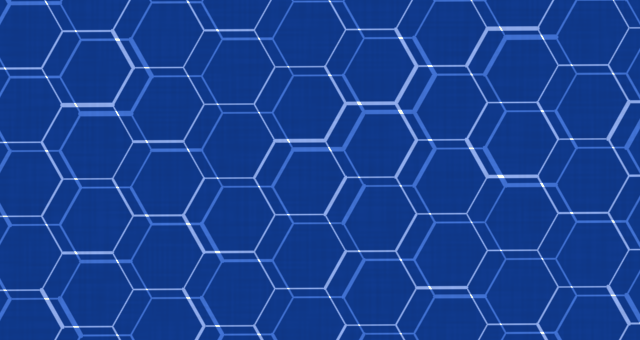
This pattern is drawn by a WebGL 2 fragment shader. Its source:

```glsl
#version 300 es
precision highp float;
// Two overlaid hexagon nets on blue cloth: a pale net and a mid-blue copy
// shifted right and down. Each edge is a distance-function segment whose
// width comes from a hash; crossings of the nets glow, and a weave adds grain.

uniform vec2 u_resolution;
out vec4 fragColor;

// Lengths are fractions of the canvas height
const vec2  PITCH       = vec2(0.2083, 0.2174);   // column and row spacing
const float HALF_EDGE   = 0.0735;                 // half a horizontal edge
const vec2  ORIGIN      = vec2(0.2574, 0.6897);   // centre of one such edge
const vec2  COPY_SHIFT  = vec2(0.0539, -0.0257);
const float TILT        = 0.0059;                 // rise of the rows
const float THIN        = 0.0021;                 // half widths of the lines
const float THICK       = 0.0066;
const float RARITY      = 4.0;                    // higher: fewer thick edges
const float COPY_WIDTH  = 1.2;
const float SOFTNESS    = 0.0027;
const float THREADS     = 136.0;
const float GRAIN       = 0.09;

const vec3 CLOTH    = vec3(0.06, 0.22, 0.54);
const vec3 COPY_INK = vec3(0.25, 0.44, 0.82);
const vec3 PALE_INK = vec3(0.56, 0.67, 0.92);
const vec3 SPARK    = vec3(0.96, 0.98, 0.94);

float hash(vec3 p) {
    p = fract(p * vec3(0.1031, 0.1030, 0.0973));
    p += dot(p, p.yzx + 33.33);
    return fract((p.x + p.y) * p.z);
}

float valueNoise(vec2 p) {
    vec2 i = floor(p), f = fract(p);
    f = f * f * (3.0 - 2.0 * f);
    float low  = mix(hash(vec3(i, 7.0)), hash(vec3(i + vec2(1, 0), 7.0)), f.x);
    float high = mix(hash(vec3(i + vec2(0, 1), 7.0)), hash(vec3(i + 1.0, 7.0)), f.x);
    return mix(low, high, f.y);
}

float segmentDistance(vec2 p, vec2 a, vec2 b) {
    vec2 ab = b - a;
    return length(p - a - ab * clamp(dot(p - a, ab) / dot(ab, ab), 0.0, 1.0));
}

// Coverage of the net; every node owns one level and two slanted edges
float hexNet(vec2 p, float widthScale, float soft) {
    float cover = 0.0;
    float firstColumn = floor(p.x / PITCH.x);
    for (int i = 0; i < 2; i++) {
        float column = firstColumn + float(i);
        float stagger = 0.5 * mod(column, 2.0);
        float nearRow = round(p.y / PITCH.y - stagger);
        for (int j = -1; j <= 1; j++) {
            float row = nearRow + float(j);
            vec2 node = vec2(column, row + stagger) * PITCH;
            vec2 right = node + vec2(HALF_EDGE, 0.0);
            for (int k = -1; k <= 1; k++) {
                float side = float(k);
                vec2 end = k == 0 ? node - vec2(HALF_EDGE, 0.0)
                                  : node + vec2(PITCH.x - HALF_EDGE, 0.5 * side * PITCH.y);
                float chance = hash(vec3(column, row, side) + 40.0);
                float halfWidth = widthScale * mix(THIN, THICK, pow(chance, RARITY));
                float d = segmentDistance(p, right, end);
                cover = max(cover, 1.0 - smoothstep(halfWidth - soft, halfWidth + soft, d));
            }
        }
    }
    return cover;
}

void main() {
    vec2 uv = gl_FragCoord.xy / u_resolution.y;
    float soft = max(SOFTNESS, 0.7 / u_resolution.y);

    // Two nets on slightly rising rows
    vec2 p = uv - ORIGIN - vec2(0.0, TILT * uv.x);
    float pale = hexNet(p, 1.0, soft);
    float copy = hexNet(p - COPY_SHIFT, COPY_WIDTH, soft);

    vec3 color = mix(CLOTH, COPY_INK, copy);
    color = mix(color, PALE_INK, pale);
    color = mix(color, SPARK, smoothstep(0.15, 0.8, pale * copy));

    // Weave: noise drawn out along both thread directions
    float warp = valueNoise(uv * THREADS * vec2(1.0, 0.06));
    float weft = valueNoise(uv * THREADS * vec2(0.06, 1.0) + 50.0);
    color *= 1.0 + GRAIN * (0.5 * (warp + weft) - 0.5);

    fragColor = vec4(color, 1.0);
}
```
